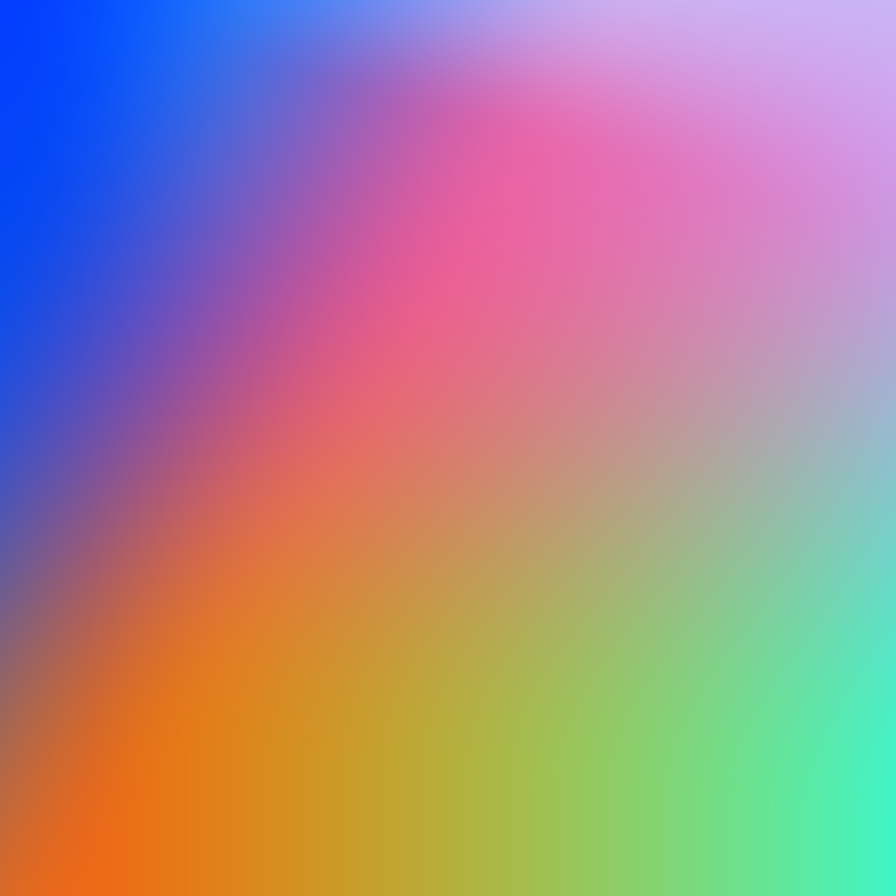
This background is drawn by a three.js fragment shader. Its source:

```glsl
// A soft mesh of colour: blue in the upper left, a diagonal band that turns
// from orange through pink to lavender, and mint in the lower right.
// Each region is a small gradient; wide smoothsteps blend them together.

varying vec2 vUv;

// Orange to mint from left to right, lifted towards olive in between.
vec3 lowerField(float x) {
  float t = clamp((x - 0.1) / 0.9, 0.0, 1.0);
  vec3 orange = vec3(0.93, 0.41, 0.09);
  vec3 mint = vec3(0.25, 0.96, 0.78);
  vec3 oliveLift = vec3(0.0, 0.1, -0.08) * 4.0 * t * (1.0 - t);
  return mix(orange, mint, pow(t, 1.4)) + oliveLift;
}

// Rose to orchid from left to right, fading to lavender along the top.
vec3 upperField(float x, float depth) {
  vec3 rose = vec3(0.98, 0.27, 0.46);
  vec3 orchid = vec3(0.83, 0.57, 0.88);
  vec3 lavender = vec3(0.79, 0.715, 0.96);
  vec3 color = mix(rose, orchid, pow(x, 1.6));
  color.b -= 0.2 * (depth - 0.25);
  return mix(lavender, color, smoothstep(-0.05, 0.28 * x, depth));
}

// Deep blue that brightens to sky blue along the top and dulls downwards.
vec3 blueField(float x, float depth) {
  float sky = smoothstep(0.0, 0.3, x) * (1.0 - smoothstep(0.0, 0.5, depth));
  return vec3(0.01 + 0.06 * sky, 0.24 + 0.22 * sky + 0.17 * depth, 1.0 - 0.18 * depth);
}

void main() {
  float x = vUv.x;
  float depth = 1.0 - vUv.y;

  // Pink above, orange and mint below; the seam widens to the right.
  float low = smoothstep(mix(0.37, 0.13, x), mix(0.82, 0.92, x), depth);
  vec3 color = mix(upperField(x, depth), lowerField(x), low);

  // Slanted edge of the blue corner.
  float warm = smoothstep(0.13, 0.73, x + 0.62 * depth);
  color = mix(blueField(x, depth), color, warm);

  gl_FragColor = vec4(clamp(color, 0.0, 1.0), 1.0);
}
```
